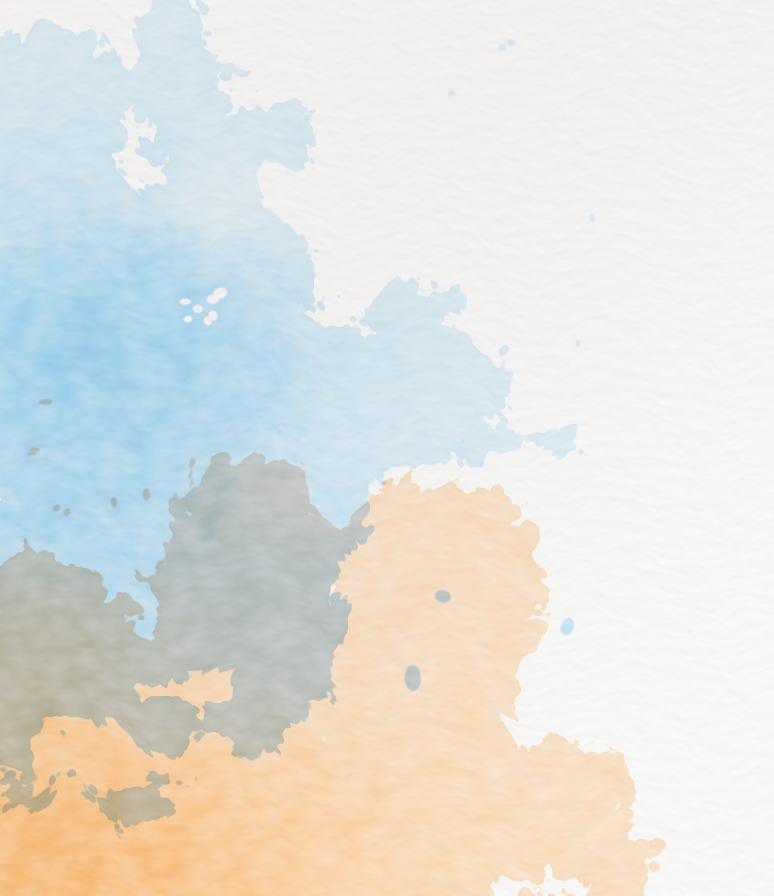
This background is drawn by a WebGL 2 fragment shader. Its source:

```glsl
#version 300 es
precision highp float;
uniform vec2 u_resolution;
out vec4 fragColor;
const vec3 PAPER_SHADE = vec3(0.944, 0.940, 0.936), PAPER_LIGHT = vec3(0.970, 0.968, 0.966);
const vec3 BLUE_TINT = vec3(0.67, 0.87, 0.98), ORANGE_TINT = vec3(1.015, 0.785, 0.53);

vec2 hash2(vec2 p) {
  return fract(sin(vec2(dot(p, vec2(127.1, 311.7)), dot(p, vec2(269.5, 183.3)))) * 43758.5);
}
// Distance to the nearest cell point
float cellular(vec2 p) {
  vec2 id = floor(p), f = fract(p);
  float nearest = 8.0;
  for (int i = 0; i < 9; i++) {
    vec2 o = vec2(i % 3 - 1, i / 3 - 1);
    vec2 d = o + hash2(id + o) - f;
    nearest = min(nearest, dot(d, d));
  }
  return sqrt(nearest);
}
vec2 warp(vec2 p, float amount) {
  return p + amount * (sin(p.yx * 31.0 + vec2(0.4, 2.1)) + 0.5 * sin(p.yx * 73.0 + p * 41.0));
}
// Torn, scalloped edge offset
float ragged(vec2 p) {
  vec2 q = warp(p, 0.010);
  return 0.036 * (cellular(q * 17.0) - 0.48) + 0.026 * (cellular(q * 38.0) - 0.48)
       + 0.014 * (cellular(q * 85.0) - 0.48);
}
float ellipse(vec2 p, vec2 center, vec2 radius) {
  vec2 q = (p - center) / radius;
  float k = length(q);
  return k * (k - 1.0) / max(length(q / radius), 0.001);
}
// Smooth union with an ellipse
float add(float d, vec2 p, vec2 center, vec2 radius) {
  float e = ellipse(p, center, radius), h = max(0.025 - abs(d - e), 0.0);
  return min(d, e) - h * h * 10.0;
}
float cut(float d, vec2 p, vec2 center, vec2 radius) {
  return max(d, -ellipse(p, center, radius));
}
float glow(vec2 p, vec2 center, vec2 radius) {
  vec2 q = (p - center) / radius;
  return exp(-dot(q, q));
}
float blueShape(vec2 p) {
  // Upper fingers and main body
  float d = ellipse(p, vec2(0.055, 0.80), vec2(0.145, 0.165));
  d = add(d, p, vec2(0.200, 0.90), vec2(0.052, 0.098));
  d = add(d, p, vec2(0.240, 0.785), vec2(0.058, 0.07));
  d = add(d, p, vec2(0.305, 0.85), vec2(0.048, 0.03));
  d = add(d, p, vec2(0.143, 0.609), vec2(0.215, 0.234));
  // Right lobe with its tip
  d = add(d, p, vec2(0.417, 0.56), vec2(0.15, 0.077));
  d = add(d, p, vec2(0.46, 0.648), vec2(0.042, 0.038));
  d = add(d, p, vec2(0.57, 0.512), vec2(0.058, 0.017));
  // Lower body and drips
  d = add(d, p, vec2(0.365, 0.46), vec2(0.046, 0.075));
  d = add(d, p, vec2(0.221, 0.336), vec2(0.163, 0.189));
  d = add(d, p, vec2(0.02, 0.29), vec2(0.14, 0.145));
  d = add(d, p, vec2(0.143, 0.102), vec2(0.034, 0.018));
  d = add(d, p, vec2(0.03, 0.112), vec2(0.026, 0.018));
  // Gaps left open in the wash
  d = cut(d, p, vec2(0.146, 0.84), vec2(0.015, 0.05));
  d = cut(d, p, vec2(0.208, 0.228), vec2(0.058, 0.018));
  d = cut(d, p, vec2(0.232, 0.148), vec2(0.026, 0.03));
  return cut(d, p, vec2(0.095, 0.155), vec2(0.068, 0.034));
}
float orangeShape(vec2 p) {
  float d = ellipse(p, vec2(0.04, 0.167), vec2(0.143, 0.208));
  d = add(d, p, vec2(0.28, 0.297), vec2(0.11, 0.19));
  d = add(d, p, vec2(0.484, 0.345), vec2(0.122, 0.113));
  d = add(d, p, vec2(0.468, 0.235), vec2(0.108, 0.14));
  d = add(d, p, vec2(0.605, 0.11), vec2(0.092, 0.062));
  d = add(d, p, vec2(0.37, 0.03), vec2(0.35, 0.165));
  d = add(d, p, vec2(0.06, 0.03), vec2(0.28, 0.19));
  return cut(d, p, vec2(0.6, 0.012), vec2(0.052, 0.013));
}
// Small drops scattered around a center
float drops(vec2 p, vec2 center, vec2 spread, float size, float seed) {
  float d = 1.0;
  for (float i = 1.0; i < 8.0; i++) {
    vec2 h = hash2(vec2(i, seed));
    d = min(d, ellipse(p, center + (h - 0.5) * spread, size * (0.5 + h.yx)));
  }
  return d;
}
// Covered area with a darker rim
float wash(float d, float px) {
  return (1.0 - smoothstep(-px, px, d)) * (1.0 + 0.16 * exp(-abs(d) * 240.0));
}
float grain(vec2 p) {
  vec2 q = warp(p, 0.005);
  return cellular(q * vec2(30.0, 72.0)) + 0.6 * cellular(q * vec2(80.0, 150.0));
}
void main() {
  vec2 p = gl_FragCoord.xy / u_resolution.y, w = warp(p, 0.002);
  float px = 1.7 / u_resolution.y, edge = ragged(p);
  // Washes and loose drops
  float blue = max(blueShape(p) + edge, -drops(w, vec2(0.23, 0.645), vec2(0.07, 0.06), 0.005, 3.0));
  blue = min(blue, ellipse(w, vec2(0.632, 0.302), vec2(0.007, 0.009)));
  blue = min(blue, ellipse(w, vec2(0.493, 0.332), vec2(0.009, 0.007)));
  blue = min(blue, ellipse(w, vec2(0.462, 0.242), vec2(0.009, 0.015)));
  blue = min(blue, drops(w, vec2(0.51, 0.75), vec2(0.42), 0.003, 8.0));
  float spikes = 0.026 * (cellular(warp(p, 0.006) * vec2(42.0, 15.0)) - 0.48);
  float orange = orangeShape(p) + 0.85 * edge + spikes;
  orange = min(orange, drops(w, vec2(0.11, 0.48), vec2(0.16), 0.005, 5.0));
  orange = min(orange, drops(w, vec2(0.72, 0.03), vec2(0.3, 0.06), 0.006, 9.0));
  // Pigment density
  float mottle = 0.74 + 0.26 * cellular(warp(p, 0.02) * 19.0) + 0.27 * cellular(w * vec2(38.0, 58.0));
  float glaze = 1.0 - smoothstep(-0.03, 0.012, ellipse(p, vec2(0.12, 0.57), vec2(0.21, 0.17)) + 1.8 * edge);
  float blueDensity = 0.32 + 0.13 * glaze + 0.50 * glow(p, vec2(0.09, 0.59), vec2(0.25, 0.2))
    + 0.28 * smoothstep(0.5, 0.35, p.y) - 0.2 * glow(p, vec2(0.25, 0.77), vec2(0.08, 0.06));
  float orangeDensity = 0.43 + 0.56 * glow(p, vec2(0.05, 0.03), vec2(0.33, 0.16))
    + 0.2 * glow(p, vec2(0.03, 0.28), vec2(0.12, 0.1));
  // Stained paper with lit relief
  vec2 stain = vec2(wash(blue, px), wash(orange, px));
  vec3 color = mix(PAPER_SHADE, PAPER_LIGHT, smoothstep(0.1, 1.1, p.x + 0.5 - p.y));
  color *= mix(vec3(1), BLUE_TINT, stain.x * blueDensity * mottle);
  color *= mix(vec3(1), ORANGE_TINT, stain.y * orangeDensity * mottle);
  color *= mix(vec3(1), vec3(0.965, 0.965, 1.02), min(stain.x * stain.y, 1.0));
  color += 0.021 * (grain(p) - grain(p + vec2(0.001, 0.004)));
  fragColor = vec4(clamp(color, 0.0, 1.0), 1);
}
```
